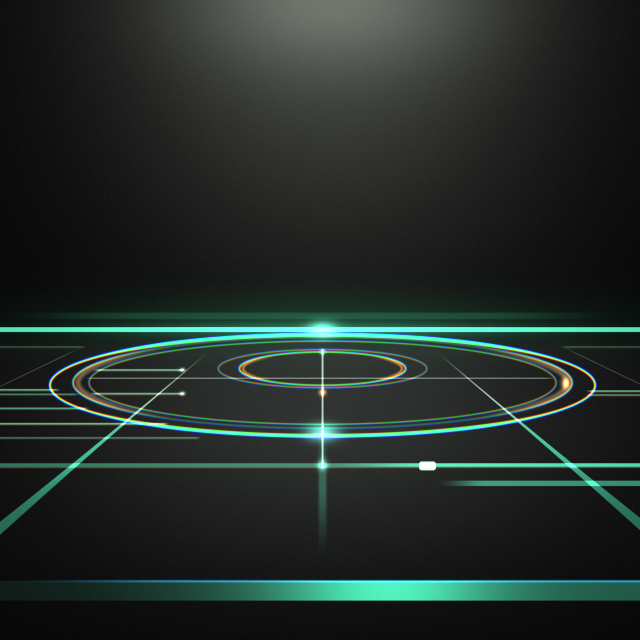
Give the GLSL for this background, as a WebGL 2 fragment shader.

```glsl
#version 300 es
precision highp float;
// A dark stage under a soft overhead lamp, with glowing rings, light tracks
// and receding rails on the floor. Strokes come from distance functions;
// a small offset per colour channel gives the lens fringes.
uniform vec2 u_resolution;
out vec4 outColor;

const vec3 MINT = vec3(0.25, 0.88, 0.68);
const vec3 AQUA = vec3(0.41, 0.93, 0.84);
const vec3 PALE = vec3(0.72, 0.85, 0.76);
const vec3 AMBER = vec3(0.95, 0.52, 0.16);
const vec3 BLUE = vec3(0.04, 0.3, 0.45);
const float AXIS = 0.504;
const float HORIZON = 0.485;

// Light tracks: height, left end, right end, strength
const vec4 TRACKS[11] = vec4[11](
  vec4(0.458, -0.1, 0.13, 0.25), vec4(0.458, 0.88, 1.1, 0.25),
  vec4(0.391, -0.1, 0.09, 0.65), vec4(0.384, -0.1, 0.12, 0.45),
  vec4(0.362, -0.1, 0.135, 0.6), vec4(0.338, -0.1, 0.26, 0.7),
  vec4(0.316, -0.1, 0.31, 0.4), vec4(0.422, 0.15, 0.285, 0.65),
  vec4(0.385, 0.145, 0.285, 0.65), vec4(0.389, 0.92, 1.1, 0.65),
  vec4(0.383, 0.92, 1.1, 0.5));

float hash(vec2 p) {
  vec3 q = fract(p.xyx * 0.1031);
  q += dot(q, q.yzx + 33.33);
  return fract((q.x + q.y) * q.z);
}

float stroke(float d, float w, float aa) {
  return 1.0 - smoothstep(max(w - aa, 0.0), w + aa, abs(d));
}

float span(float x, float a, float b, float soft) {
  return smoothstep(a - soft, a + soft, x) * (1.0 - smoothstep(b - soft, b + soft, x));
}

float glow(vec2 p, vec2 radius) {
  vec2 q = p / radius;
  return exp(-dot(q, q));
}

float ellipse(vec2 p, vec2 r) {
  float k = length(p / r);
  return k * (k - 1.0) / max(length(p / (r * r)), 0.001);
}

// Ring with red and blue shifted to opposite sides
vec3 ring(vec2 p, vec2 r, float w, float aa) {
  float d = ellipse(p, r);
  return vec3(stroke(d + 0.0013, w, aa), stroke(d, w, aa), stroke(d - 0.0013, w, aa));
}

vec3 stage(vec2 uv) {
  vec2 lamp = uv - vec2(0.52, 1.0);
  float light = 0.25 * glow(lamp, vec2(0.36, 0.42)) + 0.19 * glow(lamp, vec2(0.24, 0.11));
  float ground = 1.0 - smoothstep(HORIZON - 0.04, HORIZON + 0.01, uv.y);
  ground *= glow(uv - vec2(0.51, 0.34), vec2(0.46, 0.25));
  vec3 col = vec3(0.023) + light * vec3(0.96, 1.0, 0.93);
  col += ground * vec3(0.145, 0.155, 0.148);
  return col + vec3(0.02, 0.13, 0.075) * glow(uv - vec2(AXIS, 0.495), vec2(0.42, 0.045));
}

vec3 rings(vec2 uv, float aa) {
  vec2 big = uv - vec2(AXIS, 0.398);
  vec2 mid = uv - vec2(AXIS, 0.402);
  vec2 small = uv - vec2(AXIS, 0.424);
  float side = smoothstep(0.22, 0.39, abs(big.x));
  float tip = smoothstep(0.07, 0.13, abs(small.x));
  vec3 tint = mix(MINT, PALE, side);
  vec3 col = ring(big, vec2(0.426, 0.079), mix(0.003, 0.0016, side), aa) * tint;
  col += ring(mid, vec2(0.39, 0.071), 0.0015, aa) * mix(BLUE, PALE, side) * 0.7;
  col += ring(mid, vec2(0.365, 0.065), 0.0011, aa) * tint * 0.55;
  col += ring(small, vec2(0.163, 0.03), 0.001, aa) * PALE * 0.45;
  col += ring(small, vec2(0.13, 0.026), 0.0014, aa) * mix(MINT, PALE, tip) * 0.75;
  // Warm glints on the curved ends
  float outer = stroke(ellipse(mid, vec2(0.382, 0.068)), 0.004, 0.004);
  float inner = stroke(ellipse(small, vec2(0.124, 0.024)), 0.002, 0.002);
  col += outer * side * (AMBER + BLUE) * 0.35 + inner * tip * AMBER * 0.6;
  return col + glow(uv - vec2(0.884, 0.401), vec2(0.006, 0.008)) * (AMBER + 0.3);
}

vec3 tracks(vec2 uv, float aa) {
  vec3 col = vec3(0.0);
  for (int i = 0; i < 11; i++) {
    vec4 t = TRACKS[i];
    float y = uv.y - t.x;
    float reach = span(uv.x, t.y, t.z, 0.006) * t.w;
    col += reach * (stroke(y, 0.0013, aa) * mix(MINT, PALE, 0.35) + stroke(y + 0.002, 0.0008, aa) * AMBER * 0.3);
    col += glow(uv - t.zx, vec2(0.004, 0.003)) * step(0.1, t.y) * PALE;
  }
  col += stroke(uv.y - 0.409, 0.0008, aa) * span(uv.x, 0.14, 0.86, 0.01) * PALE * 0.45;
  // Front tracks and the pale bead
  col += stroke(uv.y - 0.2734, 0.0028, aa) * mix(0.45, 0.9, smoothstep(0.5, 0.68, uv.x)) * MINT;
  col += stroke(uv.y - 0.2695, 0.001, aa) * AMBER * 0.35;
  col += stroke(uv.y - 0.2448, 0.0042, aa) * smoothstep(0.68, 0.76, uv.x) * MINT * 0.55;
  vec2 bead = max(abs(uv - vec2(0.668, 0.272)) - vec2(0.009, 0.003), 0.0);
  return col + stroke(length(bead), 0.004, aa) * PALE;
}

// Mirrored rails widen toward the viewer; a post stands on the axis
vec3 rails(vec2 uv, float aa) {
  float x = abs(uv.x - AXIS);
  float depth = (0.458 - uv.y) / 0.277;
  float d = (x - 0.169 - 0.328 * depth) * 0.645;
  float reach = smoothstep(0.0, 0.3, depth) * (1.0 - 0.45 * smoothstep(0.5, 1.0, depth));
  vec3 tint = mix(PALE, MINT, smoothstep(0.25, 0.55, depth));
  vec3 col = stroke(d, mix(0.0007, 0.0075, depth * depth), aa) * reach * tint * 0.75;
  col += stroke(uv.y - 0.638 + x * 0.48, 0.0007, aa) * span(x, 0.39, 0.51, 0.02) * PALE * 0.22;
  col += stroke(x, 0.0015, aa) * span(uv.y, 0.27, 0.452, 0.006) * PALE * 0.75;
  return col + stroke(x, 0.006, 0.003) * span(uv.y, 0.19, 0.29, 0.07) * MINT * 0.3;
}

vec3 beams(vec2 uv, float aa) {
  vec2 c = uv - vec2(AXIS, HORIZON);
  vec3 col = stroke(c.y, 0.0038, aa) * mix(MINT, AQUA, 0.4) * 0.9;
  col += stroke(uv.y - 0.5065, 0.005, 0.002) * span(uv.x, 0.1, 0.87, 0.12) * MINT * 0.15;
  col += glow(c, vec2(0.3, 0.012)) * MINT * 0.3;
  // Front bar, brightest right of centre
  float bright = 0.09 + 0.26 * smoothstep(0.05, 0.55, uv.x) + 0.65 * glow(vec2(uv.x - 0.61, 0.0), vec2(0.17));
  col += stroke(uv.y - 0.077, 0.0155, 0.0015) * bright * MINT;
  col += stroke(uv.y - 0.092, 0.002, aa) * smoothstep(0.0, 0.3, uv.x) * BLUE;
  // Flares along the axis
  col += glow(c, vec2(0.022, 0.012)) * AQUA * 0.9;
  col += glow(uv - vec2(AXIS, 0.324), vec2(0.025, 0.013)) * AQUA * 0.85;
  col += glow(uv - vec2(AXIS, 0.273), vec2(0.008)) * AQUA * 0.7;
  col += glow(uv - vec2(AXIS, 0.45), vec2(0.004)) * MINT;
  return col + glow(uv - vec2(AXIS, 0.387), vec2(0.005)) * (AMBER + 0.2);
}

void main() {
  vec2 uv = gl_FragCoord.xy / u_resolution;
  float aa = 0.75 / min(u_resolution.x, u_resolution.y);
  vec3 col = stage(uv) + rings(uv, aa) + tracks(uv, aa) + rails(uv, aa) + beams(uv, aa);
  col += (hash(floor(uv * 512.0)) - 0.5) * 0.012;
  outColor = vec4(clamp(col, 0.0, 1.0), 1.0);
}
```
